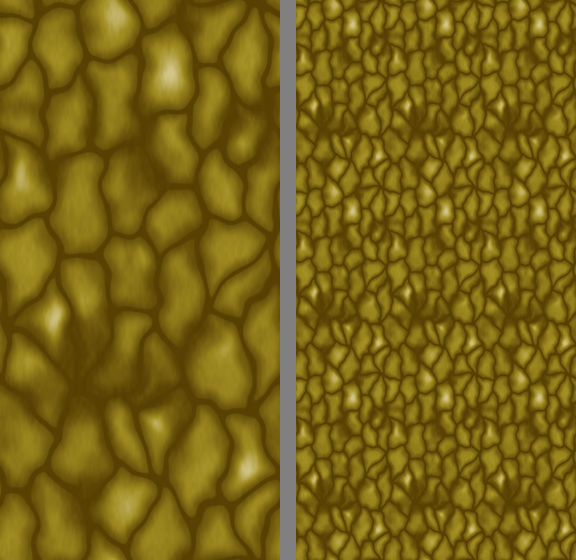
Left, the tile; right, the same tile 3 across and 3 down.
This texture is drawn by a WebGL 1 fragment shader. Its source:

```glsl
precision highp float;
// Olive plant-like tissue: tall, rounded cells with dark walls and pale glows.
// Wrapped cellular noise, bent by layered sines, gives the walls; wrapped
// value noise adds soft stains and fine upright fibres.

uniform vec2 u_resolution;

const float TAU = 6.2831853;
const vec2 GRID = vec2(6.0, 7.0);      // cells across and up the tile
const vec2 DENSITY = vec2(6.0, 3.5);   // cells per canvas width

vec2 hash2(vec2 p) {
  vec2 q = vec2(dot(p, vec2(127.1, 311.7)), dot(p, vec2(269.5, 183.3)));
  return fract(sin(q + 4.7) * 43758.547);
}

// Value noise that repeats after a whole number of lattice steps.
float tiledNoise(vec2 uv, vec2 period) {
  vec2 p = uv * period;
  vec2 i = floor(p);
  vec2 f = fract(p);
  f = f * f * (3.0 - 2.0 * f);
  float a = hash2(mod(i, period)).x;
  float b = hash2(mod(i + vec2(1.0, 0.0), period)).x;
  float c = hash2(mod(i + vec2(0.0, 1.0), period)).x;
  float d = hash2(mod(i + 1.0, period)).x;
  return mix(mix(a, b, f.x), mix(c, d, f.x), f.y);
}

vec2 site(vec2 cell) {
  return cell + 0.06 + 0.88 * hash2(mod(cell, GRID));
}

// Layered sines that make the walls wander, in canvas widths.
vec2 wander(vec2 uv) {
  vec2 t = uv * TAU;
  float x = 0.013 * sin(5.0 * t.y + 2.0 * t.x + 1.0)
          + 0.009 * sin(9.0 * t.y - 3.0 * t.x + 2.6)
          + 0.004 * sin(17.0 * t.y + 5.0 * t.x);
  float y = 0.016 * sin(3.0 * t.x - 2.0 * t.y + 0.4)
          + 0.010 * sin(5.0 * t.x + 4.0 * t.y + 4.1)
          + 0.004 * sin(9.0 * t.x - 7.0 * t.y);
  return vec2(x, y);
}

// Nearest cell, and the rounded distance to its wall in canvas widths.
float wallDistance(vec2 p, out vec2 home) {
  vec2 base = floor(p);
  float nearest = 100.0;
  home = base;
  for (int j = -2; j <= 2; j++) {
    for (int i = -2; i <= 2; i++) {
      vec2 cell = base + vec2(float(i), float(j));
      vec2 d = site(cell) - p;
      if (dot(d, d) < nearest) {
        nearest = dot(d, d);
        home = cell;
      }
    }
  }
  vec2 a = site(home);
  float sum = 0.0;
  for (int j = -2; j <= 2; j++) {
    for (int i = -2; i <= 2; i++) {
      vec2 b = site(home + vec2(float(i), float(j)));
      vec2 n = b - a;
      if (dot(n, n) > 0.0001) {
        n = normalize(n);
        float d = dot(0.5 * (a + b) - p, n) / length(n * DENSITY);
        sum += exp(-110.0 * d);
      }
    }
  }
  return -log(sum) / 110.0;
}

vec3 oliveRamp(float tone) {
  vec3 umber = vec3(0.33, 0.24, 0.005);
  vec3 olive = vec3(0.63, 0.55, 0.13);
  vec3 cream = vec3(0.83, 0.78, 0.55);
  vec3 color = mix(umber, olive, clamp(tone, -0.1, 1.0));
  return mix(color, cream, clamp((tone - 1.0) / 0.6, 0.0, 1.0));
}

void main() {
  vec2 uv = gl_FragCoord.xy / u_resolution;
  vec2 p = uv * GRID + wander(uv) * DENSITY;
  vec2 home;
  float wall = wallDistance(p, home);
  vec2 trait = hash2(mod(home, GRID) + 31.0);

  // Rounded cell body with a glow of its own strength
  float body = smoothstep(0.0, 0.062, wall);
  vec2 offset = (p - site(home)) / DENSITY - vec2(0.0, 0.015);
  offset /= vec2(0.045, 0.065);
  float glow = exp(-dot(offset, offset)) * (0.1 + 0.75 * pow(trait.x, 4.0));
  float tone = 0.24 + body * (0.62 + 0.2 * (trait.y - 0.5) + glow);

  // Soft dark stains
  float stain = 0.65 * tiledNoise(uv, vec2(6.0, 10.0))
              + 0.35 * tiledNoise(uv + 0.37, vec2(13.0, 22.0));
  tone -= 0.5 * smoothstep(0.5, 0.85, stain) * (0.4 + 0.6 * body);
  tone += 0.12 * (0.5 - stain);

  // Thin wall, then upright fibres over everything
  float inside = smoothstep(0.005, 0.012, wall);
  tone = mix(0.04, max(tone, 0.1), inside);
  float fibre = 0.6 * tiledNoise(uv, vec2(128.0, 90.0))
              + 0.4 * tiledNoise(uv, vec2(70.0, 60.0));
  tone += (fibre - 0.5) * mix(0.06, 0.16, inside);

  gl_FragColor = vec4(oliveRamp(tone), 1.0);
}
```
